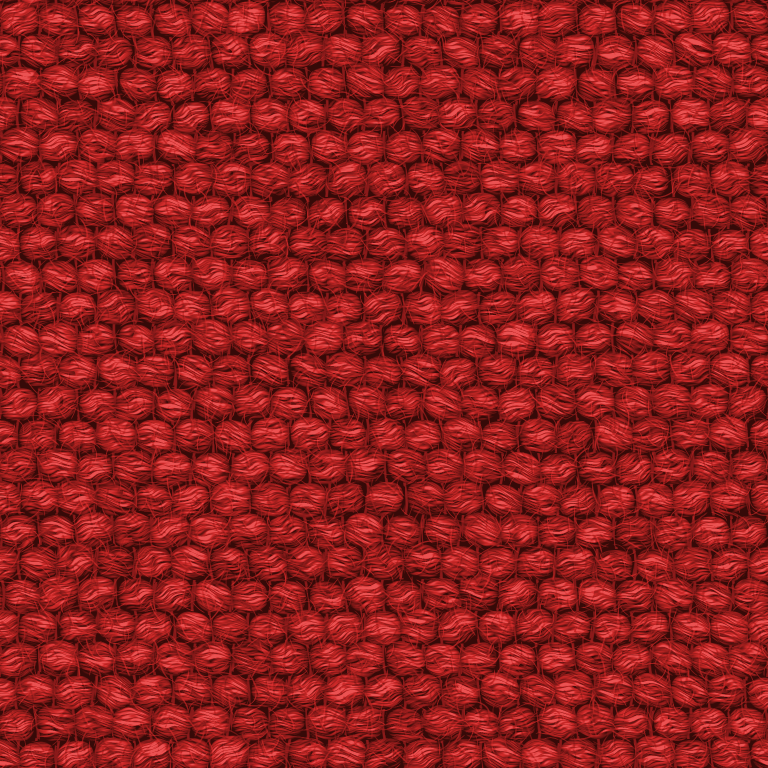
Write a Shadertoy shader that draws this texture.

```glsl
const vec2  KNOTS       = vec2(20.0, 24.0);  // repeats across, rows up (even)
const vec2  KNOT_RADIUS = vec2(0.51, 0.55);  // in cells
const float ROW_OFFSET  = 0.12;
const float ROW_DRIFT   = 0.06;
const float JITTER      = 0.10;
const float WAVER       = 0.04;
const float TILT        = 0.30;
const vec2  STRANDS     = vec2(0.75, 4.4);   // strand cells per knot radius
const float THREAD_HALF = 0.055;
const vec2  HAIR_GRIDS  = vec2(44.0, 66.0);  // coarse and fine hair layers
const float HAIR_HALF   = 0.06;
const float HAIR_REACH  = 0.80;
const float CONTRAST    = 1.28;
const float MID_TONE    = 0.46;
const float TAU         = 6.28319;
// Dye tones from crevice to highlight
const vec3 RAMP[6] = vec3[6](
    vec3(0.21, 0.04, 0.03), vec3(0.41, 0.08, 0.07), vec3(0.54, 0.10, 0.10),
    vec3(0.67, 0.13, 0.12), vec3(0.81, 0.16, 0.16), vec3(0.92, 0.32, 0.32));

vec2 hash2(vec2 p) {
    vec2 k = vec2(dot(p, vec2(127.1, 311.7)), dot(p, vec2(269.5, 183.3)));
    return fract(sin(k) * 43758.5);
}

// Cellular noise: x = distance to the cell border, y = random shade of the cell
vec2 cellular(vec2 p, vec2 seed) {
    float nearest = 9.0, second = 9.0, shade = 0.0;
    for (int k = 0; k < 9; k++) {
        vec2 cell = floor(p) + vec2(k % 3, k / 3) - 1.0;
        vec2 rnd = hash2(cell + seed);
        float d = length((cell + rnd - p) * vec2(0.6, 1.0));
        second = min(second, max(d, nearest));
        if (d < nearest) { nearest = d; shade = fract(rnd.x * 7.3 + rnd.y); }
    }
    return vec2(second - nearest, shade);
}

// Alternate rows sit half a cell aside, with a little drift
float rowShift(float row) {
    float r = mod(row, KNOTS.y);
    return 0.5 * mod(r + 1.0, 2.0) + ROW_DRIFT * (hash2(vec2(r, 5.0)).x - 0.5);
}

// Yarn fibres that bow over the knot and gather at its ends
float knotTone(vec2 p, float height, vec2 id) {
    vec2 rnd = hash2(id + 61.0);
    float bow = p.y / sqrt(1.0 - 0.6 * min(p.x * p.x, 1.1));
    bow += p.x * (rnd.x - 0.5) * 0.9 + 0.09 * sin(p.x * 4.0 + p.y * 3.0 + rnd.y * TAU);
    vec2 strand = cellular(vec2(p.x + 0.3 * p.y, bow) * STRANDS, id * 37.0);
    float fine = sin(bow * 31.0 + 3.0 * sin(p.x * 3.0 + rnd.x * TAU) + rnd.y * TAU)
               + sin(bow * 22.0 - p.x * 8.0 + rnd.x * 20.0);
    float dome = sqrt(max(height, 0.0));
    float ridge = smoothstep(0.0, 0.3, strand.x);
    float tone = dome * (0.14 + 0.46 * ridge + 0.50 * strand.y + 0.09 * fine);
    return tone + 0.13 * p.y + 0.12 * (rnd.y - 0.5);
}

// Loose hairs: x = lit line, y = shadow below it, z = tone of the hair
vec3 hairs(vec2 uv, float grid) {
    vec2 g = uv * grid;
    vec3 hair = vec3(0.0);
    for (int k = 0; k < 9; k++) {
        vec2 cell = floor(g) + vec2(k % 3, k / 3) - 1.0, id = mod(cell, grid) + grid;
        vec2 rnd = hash2(id), look = hash2(id + 83.0);
        float angle = (look.x - 0.5) * TAU * 0.5, c = cos(angle), s = sin(angle);
        vec2 d = mat2(c, -s, s, c) * (g - cell - rnd);
        d.y += (look.y - 0.5) * 1.2 * d.x * d.x;
        float span = smoothstep(HAIR_REACH, HAIR_REACH * 0.6, abs(d.x));
        float line = span * smoothstep(HAIR_HALF, HAIR_HALF * 0.3, abs(d.y));
        if (line > hair.x) hair.xz = vec2(line, 0.45 + 0.5 * rnd.y);
        hair.y = max(hair.y, span * smoothstep(0.13, 0.0, abs(d.y + 0.11)));
    }
    return hair;
}

float weaveTone(vec2 uv) {
    vec2 g = uv * KNOTS + vec2(0.0, ROW_OFFSET);
    g += WAVER * sin(TAU * (uv.yx * vec2(3.0, 2.0) + uv * vec2(1.0, 2.0)));
    // Highest knot at this point
    float height = -9.0;
    vec2 local = vec2(0.0), knotId = vec2(0.0);
    for (int k = 0; k < 9; k++) {
        float row = floor(g.y) + float(k / 3 - 1), shift = rowShift(row);
        float col = floor(g.x - shift) + float(k % 3 - 1);
        vec2 id = mod(vec2(col, row), KNOTS), rnd = hash2(id);
        vec2 centre = vec2(col + shift, row) + 0.5 + JITTER * (rnd - 0.5);
        vec2 p = (g - centre) / (KNOT_RADIUS * (0.96 + 0.1 * rnd.y));
        p.y += p.x * TILT * (rnd.x - 0.5);
        float h = 1.0 - pow(abs(p.x), 2.5) - pow(abs(p.y), 2.3);
        if (h > height) { height = h; local = p; knotId = id; }
    }
    float tone = mix(0.02, knotTone(local, height, knotId), smoothstep(-0.02, 0.12, height));
    // Upright thread in the gap between neighbours
    float gap = fract(g.x - rowShift(floor(g.y)) + 0.5) - 0.5;
    gap += 0.05 * sin(g.y * TAU * 0.5 + knotId.x);
    float thread = smoothstep(THREAD_HALF, THREAD_HALF * 0.3, abs(gap));
    tone = mix(tone, max(tone, 0.42), thread * smoothstep(0.35, 0.1, height));
    tone = MID_TONE + CONTRAST * (tone - MID_TONE);
    // Hairs lie over the yarn
    for (int layer = 0; layer < 2; layer++) {
        vec3 hair = hairs(uv, HAIR_GRIDS[layer]);
        tone -= 0.22 * hair.y * max(tone, 0.0);
        tone = mix(tone, max(tone, hair.z), 0.6 * hair.x);
    }
    return tone;
}

void mainImage(out vec4 fragColor, in vec2 fragCoord) {
    vec3 sum = vec3(0.0);
    // Four samples per pixel smooth the fine fibres
    for (int k = 0; k < 4; k++) {
        vec2 offset = vec2(k % 2, k / 2) * 0.5 - 0.25;
        float tone = weaveTone((fragCoord + offset) / iResolution.xy);
        vec3 dye = RAMP[0];
        for (int i = 1; i < 6; i++)
            dye = mix(dye, RAMP[i], clamp(tone * 5.0 - float(i - 1), 0.0, 1.0));
        sum += dye;
    }
    fragColor = vec4(sum * 0.25, 1.0);
}
```
